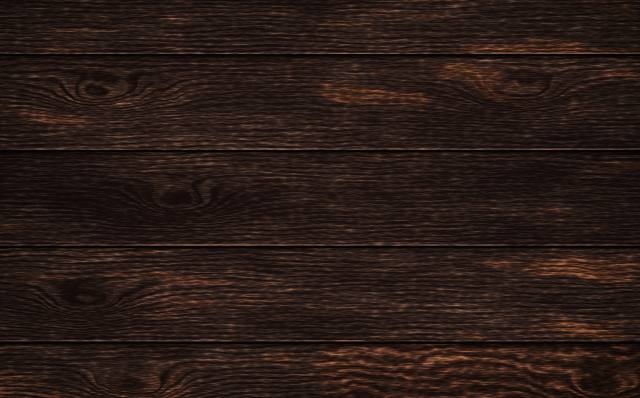
Reproduce this texture procedurally as a Shadertoy shader.

```glsl
// Dark stained horizontal wood planks with fine grain, knots and worn edges.

const float PLANK_HEIGHT = 0.2408;

vec2 hash2(vec2 p) {
    p = fract(p * vec2(0.1031, 0.1137));
    p += dot(p, p.yx + 33.33);
    return fract((p.x + p.y) * p.yx * vec2(17.3, 23.7));
}

// Distance to the nearest jittered cell point.
float cellular(vec2 p) {
    vec2 cell = floor(p), local = fract(p);
    float nearest = 2.0;
    for (int j = -1; j <= 1; j++)
        for (int i = -1; i <= 1; i++) {
            vec2 offset = vec2(i, j);
            vec2 d = offset + hash2(cell + offset + 200.0) - local;
            nearest = min(nearest, dot(d, d));
        }
    return sqrt(nearest);
}

// Layered, bent sines in roughly -1..1.
float waves(vec2 p) {
    float sum = 0.0, amp = 0.55;
    for (int i = 0; i < 4; i++) {
        sum += amp * sin(p.x + 1.7 * sin(p.y * 1.3 + 0.4 * p.x)) * cos(0.8 * p.y - 0.3 * p.x);
        p = mat2(1.6, 1.2, -1.2, 1.6) * p + 1.7;
        amp *= 0.6;
    }
    return sum;
}

// Stain colours from deep brown to bare wood.
vec3 woodRamp(float tone) {
    vec3 c = mix(vec3(0.062, 0.034, 0.034), vec3(0.19, 0.13, 0.11), smoothstep(-0.02, 0.52, tone));
    c = mix(c, vec3(0.36, 0.24, 0.19), smoothstep(0.45, 1.05, tone));
    return mix(c, vec3(0.55, 0.40, 0.32), smoothstep(1.05, 2.0, tone));
}

void mainImage(out vec4 fragColor, in vec2 fragCoord) {
    vec2 uv = fragCoord / iResolution.y;
    float px = 1.0 / iResolution.y;
    float aspect = iResolution.x / iResolution.y;

    // Plank index from the bottom, and signed height above the nearest seam
    float v = (uv.y - 0.139) / PLANK_HEIGHT;
    float id = floor(v) + 1.0;
    float seam = (fract(v + 0.5) - 0.5) * PLANK_HEIGHT;
    vec2 shift = id * vec2(7.3, 4.1);

    // Grain height, bent by slow drift and lifted into rings around knots
    float h = uv.y + 0.012 * waves(uv * vec2(2.5, 6.0) + shift);
    float core = 0.0;
    for (int k = 0; k < 2; k++) {
        float x = k == 0 ? 0.2 + 0.08 * sin(id * 4.0 + 0.1) : 0.95 - 0.047 * id;
        float present = k == 0 ? step(id, 3.5) : step(mod(id, 3.0), 0.5);
        float y = 0.139 + (id - 0.5 + 0.1 * sin(id * 5.0)) * PLANK_HEIGHT;
        vec2 d = (uv - vec2(x * aspect, y)) * vec2(7.5, 22.0);
        d += 0.2 * vec2(waves(uv * 11.0 + shift), waves(uv * 9.0 - shift));
        float bump = present * exp(-dot(d, d));
        h += 0.075 * bump;
        core += bump;
    }

    // Growth rings with narrow dark lines, faded where they become too fine
    float phase = h * 500.0 + 4.0 * waves(vec2(uv.x * 3.0, h * 28.0) + shift);
    float ring = 1.0 - 2.0 * pow(0.5 + 0.5 * sin(phase), 2.5);
    ring = (ring - 0.3) * (1.0 - smoothstep(2.2, 4.2, fwidth(phase)));
    ring *= 0.85 + 0.6 * waves(vec2(uv.x * 2.0, h * 16.0) - shift) + 0.5 * core;

    // Bold rippled figure on the right of the lowest plank
    float figure = step(id, 0.5) * smoothstep(0.76, 0.84, uv.x + 0.03 * waves(uv * 20.0));
    float ripple = sin(h * 240.0 + 5.0 * waves(uv * vec2(11.0, 18.0)));
    ring = mix(ring, 1.5 * ripple, figure * 0.85);

    // Stretched fibres, short flecks, uneven stain and broad blotches
    float fibre = cellular(vec2(uv.x * 9.0, h * 150.0) + shift * 9.0) - 0.45;
    float fleck = cellular(vec2(uv.x * 42.0, uv.y * 240.0) + shift * 5.0) - 0.45;
    float stain = waves(vec2(uv.x * 3.2, h * 22.0) + shift * 1.9);
    float blotch = waves(uv * vec2(2.4, 8.0) + shift * 2.7);
    float worn = smoothstep(0.3, 0.75, stain + 0.25 * blotch);

    float change = 0.72 * ring + 1.7 * fibre + 2.1 * fleck + 0.6 * stain + 0.75 * blotch;
    change += 0.6 * worn + 0.75 * figure - 0.35 * core + 0.15 * sin(id * 2.3);
    vec3 color = woodRamp(0.31 * exp2(change));
    float warmth = clamp(worn + 0.8 * figure + 0.3 * core, 0.0, 1.0);
    color *= mix(vec3(1.0), vec3(1.14, 0.97, 0.8), warmth);

    // Thin worn lip above each seam, dark gap and soft shadow below
    float lip = smoothstep(0.001 + px, 0.001, abs(seam - 0.004));
    float lipWear = 0.45 + 0.6 * waves(vec2(uv.x * 9.0, id * 3.0)) + 0.5 * fleck;
    color = mix(color, vec3(0.55, 0.39, 0.31), lip * clamp(lipWear, 0.1, 0.95));
    color *= 1.0 - 0.5 * smoothstep(-0.016, 0.0, seam) * step(seam, 0.0);
    float gap = smoothstep(0.0018 + px, 0.0018, abs(seam));
    color = mix(color, vec3(0.025, 0.015, 0.015), gap);

    // Darker toward the borders
    vec2 border = abs(fragCoord / iResolution.xy - 0.5) * 2.0;
    color *= 1.13 - 0.36 * pow(border.x, 3.0) - 0.18 * pow(border.y, 4.0);

    fragColor = vec4(color, 1.0);
}
```
